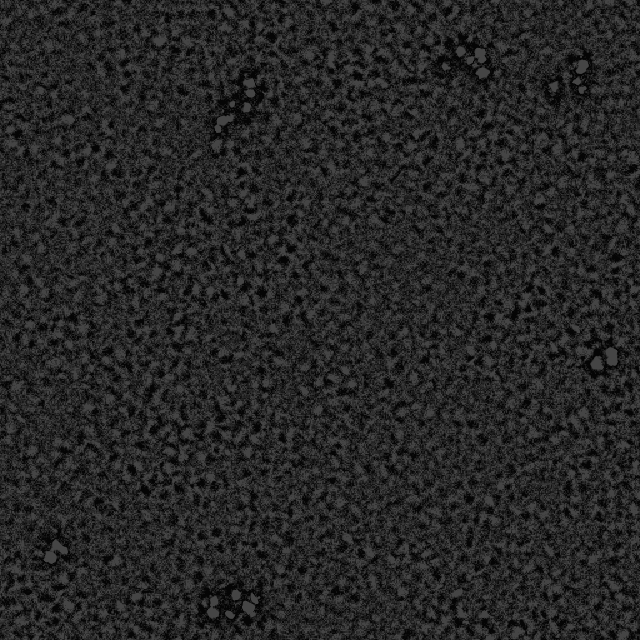
This texture is drawn by a Shadertoy shader. Its source:

```glsl
vec3 hash3(vec2 p) {
    vec3 q = fract(p.xyx * vec3(0.1031, 0.1030, 0.0973));
    q += dot(q, q.yxz + 33.33);
    return fract((q.xxy + q.yzz) * q.zyx);
}

// Cellular noise: jittered spots with opposite rims, so broad areas stay even
float spotNoise(vec2 p) {
    vec2 cell = floor(p);
    float sum = 0.0;
    for (int y = -1; y <= 1; y++)
    for (int x = -1; x <= 1; x++) {
        vec2 id = cell + vec2(x, y);
        vec3 rnd = hash3(id + 71.0);
        vec2 d = p - id - rnd.xy;
        float r2 = dot(d, d);
        float falloff = max(0.0, 1.0 - r2);
        sum += (rnd.z * 2.0 - 1.0) * falloff * falloff * (1.0 - 4.0 * r2);
    }
    return sum;
}

// Distance to the nearest pebble of a few scattered clusters
float pebbleDistance(vec2 p) {
    float nearest = 1.0;
    for (int i = 0; i < 7; i++) {
        vec3 cluster = hash3(vec2(i, 19));
        vec2 center = mix(vec2(0.06), vec2(0.94), cluster.xy);
        int count = 2 + int(cluster.z * 6.0);
        for (int j = 0; j < count; j++) {
            vec3 rnd = hash3(vec2(i * 13 + 5, j * 7 + 3));
            vec2 offset = (rnd.xy - 0.5) * vec2(0.025 + 0.05 * cluster.z, 0.045);
            float radius = mix(0.004, 0.010, rnd.z);
            nearest = min(nearest, length(p - center - offset) - radius);
        }
    }
    return nearest;
}

void mainImage(out vec4 fragColor, in vec2 fragCoord) {
    vec2 uv = fragCoord / min(iResolution.x, iResolution.y);

    // Mottled patches with slightly bent outlines
    vec2 bent = uv + 0.002 * sin(uv.yx * vec2(173.0, 151.0) + 4.0 * sin(uv * 37.0));
    float mottle = spotNoise(bent * 56.0)
                 + 0.6 * spotNoise(bent.yx * 83.0 + 40.0)
                 + 0.4 * spotNoise(bent * 151.0 + 90.0);

    // Slow drift of the contrast across the canvas
    float drift = sin(uv.x * 9.0 + 2.0 * sin(uv.y * 7.0)) * sin(uv.y * 11.0 + 1.5);
    float contrast = 0.165 + 0.03 * drift;

    // Fine grain
    float grain = hash3(floor(uv * 512.0) + 11.0).x - 0.5;
    float gray = 0.152 + contrast * mottle + 0.18 * grain;

    // Flat pebbles in dark hollows
    float d = pebbleDistance(uv) + 0.005 * mottle;
    gray -= 0.12 * (1.0 - smoothstep(0.003, 0.022, d));
    gray = mix(0.27, gray, smoothstep(-0.001, 0.002, d));

    fragColor = vec4(vec3(clamp(gray, 0.02, 0.27)), 1.0);
}
```
